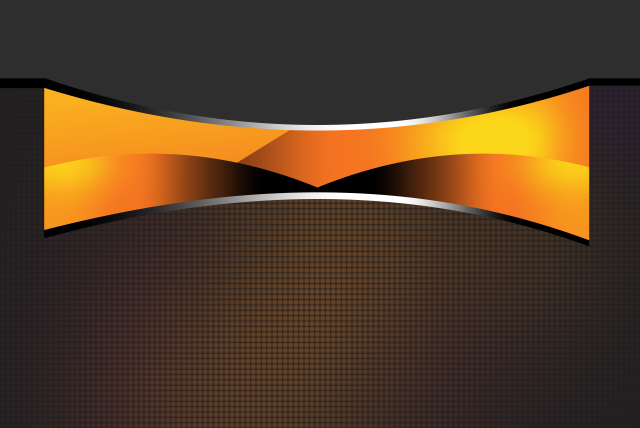
Write a Shadertoy shader that draws this background.

```glsl
// A glossy orange ribbon pinched at its middle, edged by two chrome arcs,
// hanging from a grey panel over a dark mesh of softly glowing dots.
// Parabolas bound every shape; colour ramps along x and radial glows fill them.

// Antialiased step: 1 where the signed distance d is positive
float edge(float d) {
    return clamp(d * iResolution.y + 0.5, 0.0, 1.0);
}

// Gaussian falloff around a centre with separate radii
float glow(vec2 p, vec2 centre, vec2 radius) {
    vec2 q = (p - centre) / radius;
    return exp(-dot(q, q));
}

// Dark ground with a grid of dots, tinted gold, red and violet
vec3 mesh(vec2 p) {
    vec3 ground = vec3(0.135, 0.126, 0.132);
    float axis = mix(0.62, 0.79, smoothstep(0.0, 0.5, p.y));
    float gold = glow(p, vec2(axis, 0.30), vec2(0.34, 0.65));
    gold += 0.35 * glow(p, vec2(1.27, 0.42), vec2(0.20, 0.25));
    float red = glow(p, vec2(0.30, 0.20), vec2(0.22, 0.45));
    red += 0.7 * glow(p, vec2(1.05, 0.10), vec2(0.25, 0.25));
    float violet = glow(p, vec2(1.45, 0.75), vec2(0.10, 0.15));

    vec3 light = gold * vec3(0.25, 0.135, 0.015)
               + red * vec3(0.075, 0.015, 0.02)
               + violet * vec3(0.03, 0.0, 0.06);
    float radius = length(fract(p * 80.0) - 0.5);
    float blur = 0.08 + 40.0 / iResolution.y;
    float dots = 1.0 - smoothstep(0.44 - blur, 0.44 + blur, radius);
    return ground * mix(0.92, 1.0, dots) + light * mix(0.3, 1.0, dots);
}

// Black to white to black sheen along the arcs
vec3 chrome(float x) {
    float rise = pow(smoothstep(0.1, 0.82, x), 1.5);
    return vec3(rise * (1.0 - smoothstep(0.93, 1.22, x)));
}

// Ribbon face: two upper fields behind a mirrored pair of dark wings
vec3 ribbon(vec2 p, float fromCentre) {
    vec3 orange = vec3(0.96, 0.45, 0.13);
    vec3 yellow = vec3(0.985, 0.84, 0.10);

    vec3 leftField = mix(vec3(0.96, 0.54, 0.12), vec3(0.98, 0.69, 0.12),
                         clamp((p.y - 0.60) * 5.0 - p.x * 0.5 + 0.25, 0.0, 1.0));
    vec3 rightField = mix(vec3(0.52, 0.24, 0.09), orange, smoothstep(0.52, 0.80, p.x));
    rightField = mix(rightField, vec3(0.97, 0.57, 0.12), smoothstep(0.85, 1.05, p.x) * 0.7);
    rightField = mix(rightField, yellow,
                     min(1.0, 1.25 * glow(p, vec2(1.16, 0.67), vec2(0.17, 0.11))));
    rightField = mix(rightField, orange, smoothstep(1.25, 1.40, p.x) * 0.7);
    float diagonal = 0.615 * (p.x - 0.5566) - (p.y - 0.6206);
    vec3 col = mix(leftField, rightField, edge(diagonal * 0.85));

    // Wings run from black at the pinch to a yellow glow at the outer ends
    vec3 wing = mix(vec3(0.0), vec3(0.40, 0.19, 0.07), smoothstep(0.12, 0.29, fromCentre));
    wing = mix(wing, orange, smoothstep(0.24, 0.43, fromCentre));
    wing = mix(wing, vec3(0.97, 0.58, 0.12), smoothstep(0.45, 0.60, fromCentre));
    wing = mix(wing, yellow, 0.9 * glow(vec2(fromCentre, p.y), vec2(0.60, 0.62), vec2(0.12, 0.07)));
    float wingTop = 0.641 - 0.52 * pow(fromCentre - 0.39, 2.0);
    return mix(col, wing, edge(wingTop - p.y));
}

void mainImage(out vec4 fragColor, in vec2 fragCoord) {
    vec2 p = fragCoord / iResolution.xy * vec2(1.5, 1.0);
    float t = clamp((p.x - 0.744) / 0.638, -1.0, 1.0);
    float bend = t * t;
    float tilt = t * bend;

    // Arc heights, from the panel downwards
    float panelEdge = 0.708 + 0.109 * bend;
    float faceTop = 0.695 + 0.102 * bend + 0.003 * tilt;
    float faceBottom = 0.5506 - 0.100 * bend - 0.0125 * tilt;
    float rimBottom = 0.535 - 0.101 * bend - 0.010 * tilt;
    float inside = edge(p.x - 0.1035) * edge(1.381 - p.x);

    // Layers from back to front
    vec3 col = mesh(p);
    col = mix(col, chrome(p.x), inside * edge(p.y - rimBottom));
    col = mix(col, ribbon(p, abs(p.x - 0.744)), inside * edge(p.y - faceBottom));
    col = mix(col, chrome(p.x), edge(p.y - faceTop));
    col = mix(col, vec3(0.18), edge(p.y - panelEdge));
    fragColor = vec4(col, 1.0);
}
```
